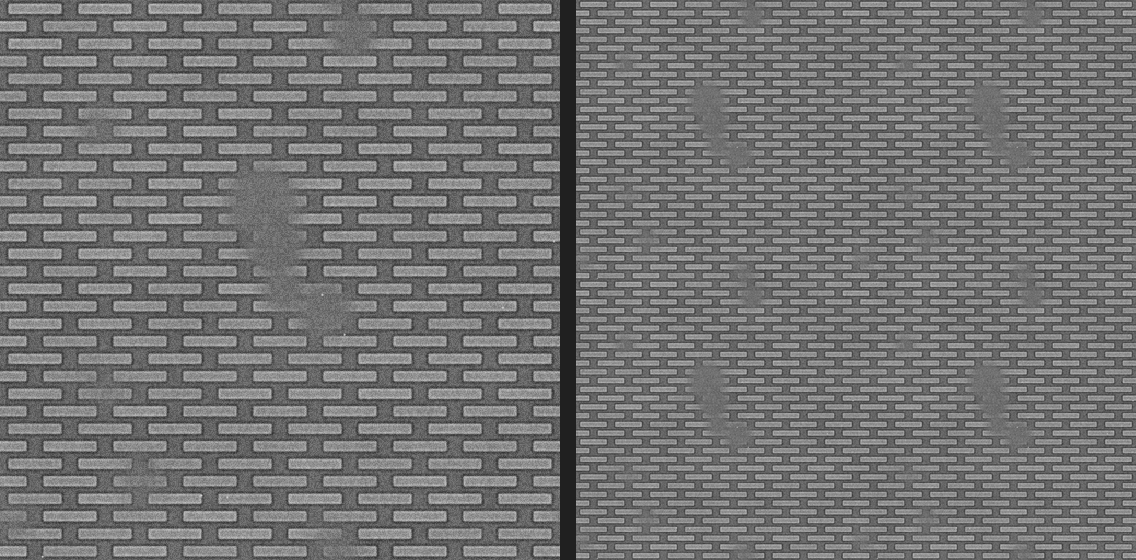
Left: one tile. Right: repeated 2 by 2.
This pattern is drawn by a Shadertoy shader. Its source:

```glsl
// Staggered rows of raised grey metal bars with dark outlines, worn patches and fine grain; tiles.

const float ROWS = 32.0;                  // bar rows down the canvas
const float COLUMNS = 8.0;                // bars across each row
const vec2  BAR_HALF = vec2(1.52, 0.30);  // half size, in row heights
const float CORNER = 0.10;                // corner radius, in row heights
const float RIM_INSET = 0.075;            // bright rim, inside the edge
const float RIM_WIDTH = 0.065;
const float LINE_OFFSET = 0.065;          // dark line, outside the edge
const float LINE_WIDTH = 0.085;

const float GROUND_TONE = 0.405;
const float BAR_TONE = 0.555;
const float RIM_GAIN = 0.115;
const float LINE_DEPTH = 0.125;
const float WORN_TONE = 0.435;
const float GRAIN = 0.17;
const float GRAIN_CELLS = 512.0;
const int   SPECKS = 7;
const float SPECK_RADIUS = 0.0016;

// Worn patches: centre, radius, strength
const int PATCHES = 11;
const vec4 WORN_PATCH[PATCHES] = vec4[PATCHES](
    vec4(0.46, 0.64, 0.075, 1.00), vec4(0.49, 0.56, 0.060, 1.00),
    vec4(0.51, 0.48, 0.050, 0.85), vec4(0.58, 0.45, 0.060, 0.95),
    vec4(0.63, 0.94, 0.055, 0.90), vec4(0.18, 0.78, 0.055, 0.68),
    vec4(0.39, 0.61, 0.075, 0.45), vec4(0.26, 0.15, 0.070, 0.62),
    vec4(0.60, 0.02, 0.060, 0.75), vec4(0.03, 0.07, 0.050, 0.50),
    vec4(0.17, 0.30, 0.060, 0.45));

// Integer hash of a cell, 0 to 1
float hash(vec2 cell, uint seed) {
    uvec2 c = uvec2(ivec2(cell));
    uint h = c.x * 1597u + c.y * 51749u + seed * 7919u;
    h = (h ^ (h >> 15)) * 73244475u;
    h = (h ^ (h >> 13)) * 73244475u;
    h ^= h >> 16;
    return float(h & 65535u) / 65535.0;
}

// Value noise that wraps after a whole number of cells
float wrapNoise(vec2 uv, vec2 cells, uint seed) {
    vec2 p = uv * cells;
    vec2 i = floor(p);
    vec2 f = p - i;
    f = f * f * (3.0 - 2.0 * f);
    vec2 a = mod(i, cells);
    vec2 b = mod(i + 1.0, cells);
    return mix(mix(hash(a, seed), hash(vec2(b.x, a.y), seed), f.x),
               mix(hash(vec2(a.x, b.y), seed), hash(b, seed), f.x), f.y);
}

// Shortest offset on the repeating canvas
vec2 wrapOffset(vec2 d) {
    return d - round(d);
}

float roundedBox(vec2 p, vec2 halfSize, float radius) {
    vec2 q = abs(p) - halfSize + radius;
    return length(max(q, 0.0)) + min(max(q.x, q.y), 0.0) - radius;
}

float bump(float x, float width) {
    x /= width;
    return exp(-x * x);
}

// How far the relief has been rubbed away, 0 to 1
float wearAmount(vec2 uv) {
    float ragged = 0.6 * wrapNoise(uv, vec2(14.0), 1u) + 0.4 * wrapNoise(uv, vec2(37.0), 2u);
    float broad = wrapNoise(uv, vec2(5.0), 3u);
    float worn = 0.0;
    for (int i = 0; i < PATCHES; i++) {
        vec4 spot = WORN_PATCH[i];
        worn = max(worn, spot.w * bump(length(wrapOffset(uv - spot.xy)), spot.z));
    }
    return smoothstep(0.12, 0.80, worn + 0.45 * (ragged - 0.5) + 0.16 * (broad - 0.5));
}

void mainImage(out vec4 fragColor, in vec2 fragCoord) {
    vec2 uv = fragCoord / iResolution.xy;
    float pixel = 1.0 / min(iResolution.x, iResolution.y);

    // Staggered cells, measured in row heights
    float row = floor(uv.y * ROWS);
    float across = uv.x * COLUMNS + 0.5 * (1.0 - mod(row, 2.0));
    float column = mod(floor(across), COLUMNS);
    vec2 local = vec2((fract(across) - 0.5) * ROWS / COLUMNS, fract(uv.y * ROWS) - 0.5);
    float d = roundedBox(local, BAR_HALF, CORNER);

    // Bar, bright rim and dark line
    float aa = pixel * ROWS * 0.7;
    float strength = mix(0.86, 1.06, hash(vec2(column, row), 4u));
    float relief = (BAR_TONE - GROUND_TONE) * smoothstep(aa, -aa, d);
    relief += RIM_GAIN * bump(d + RIM_INSET, RIM_WIDTH);
    relief -= LINE_DEPTH * bump(d - LINE_OFFSET, LINE_WIDTH);
    float tone = mix(GROUND_TONE + relief * strength, WORN_TONE, 0.97 * wearAmount(uv));

    // Fine grain and faint mottling
    float fine = hash(floor(uv * GRAIN_CELLS), 5u) - 0.5;
    float soft = wrapNoise(uv, vec2(GRAIN_CELLS * 0.5), 6u) - 0.5;
    tone += GRAIN * (0.7 * fine + 0.4 * soft);
    tone += 0.03 * (wrapNoise(uv, vec2(9.0), 7u) - 0.5);

    // Tiny bright specks
    for (int i = 0; i < SPECKS; i++) {
        vec2 centre = vec2(hash(vec2(i, 3), 8u), hash(vec2(i, 5), 9u));
        float r = length(wrapOffset(uv - centre));
        tone = mix(tone, 0.85, smoothstep(pixel, -pixel, r - SPECK_RADIUS));
    }

    fragColor = vec4(vec3(clamp(tone, 0.0, 1.0)), 1.0);
}
```
